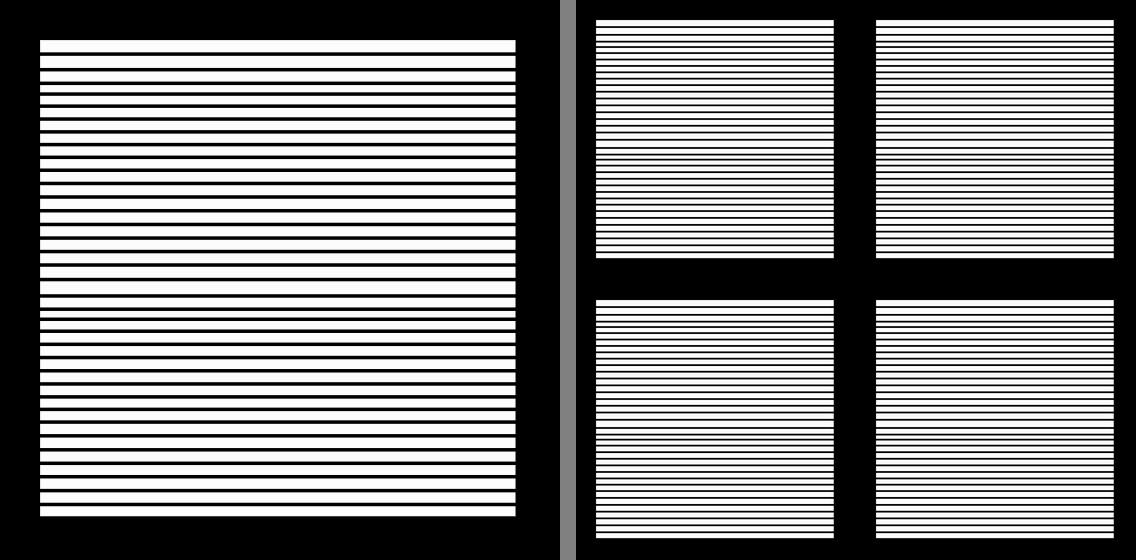
Left: one tile. Right: repeated 2 by 2.
This pattern is drawn by a Shadertoy shader. Its source:

```glsl
const vec3 INK = vec3(0.0);
const vec3 PAPER = vec3(0.99);
const vec2 PANEL_MIN = vec2(0.0716, 0.0781);
const vec2 PANEL_MAX = vec2(0.9206, 0.9284);
const float STRIPES = 36.0;
const float LINE_WIDTH = 0.00625;

// Each swell shifts nearby lines: centre (row), shift (rows), spread (rows)
const int SWELL_COUNT = 5;
const vec3 SWELLS[SWELL_COUNT] = vec3[](
    vec3(2.6, 0.30, 1.25),
    vec3(10.5, -0.165, 3.5),
    vec3(19.5, 0.40, 1.3),
    vec3(29.0, -0.12, 1.6),
    vec3(35.0, 0.11, 1.3)
);

// Uneven spacing: a row index moved by the sum of the swells
float lineRow(float row) {
    float shifted = row;
    for (int i = 0; i < SWELL_COUNT; i++) {
        float d = (row - SWELLS[i].x) / SWELLS[i].z;
        shifted += SWELLS[i].y * exp(-d * d);
    }
    return shifted;
}

// Share of a pixel inside a shape, from its signed distance
float coverage(float dist, float pixel) {
    return clamp(0.5 - dist / pixel, 0.0, 1.0);
}

float boxDistance(vec2 p, vec2 halfSize) {
    vec2 d = abs(p) - halfSize;
    return length(max(d, 0.0)) + min(max(d.x, d.y), 0.0);
}

void mainImage(out vec4 fragColor, in vec2 fragCoord) {
    vec2 uv = fragCoord / iResolution.xy;
    float pixel = 1.0 / min(iResolution.x, iResolution.y);

    // Pale panel inside a dark border, which also closes the tile
    vec2 centre = 0.5 * (PANEL_MIN + PANEL_MAX);
    vec2 halfSize = 0.5 * (PANEL_MAX - PANEL_MIN);
    float panel = coverage(boxDistance(uv - centre, halfSize), pixel);

    // Dividing lines, counted downward from the top of the panel
    float pitch = 2.0 * halfSize.y / STRIPES;
    float row = (PANEL_MAX.y - uv.y) / pitch;
    float nearest = floor(row + 0.5);
    float ink = 0.0;
    for (float k = -1.0; k <= 1.0; k++) {
        float index = clamp(nearest + k, 1.0, STRIPES - 1.0);
        float dist = abs(row - lineRow(index)) * pitch - 0.5 * LINE_WIDTH;
        ink = max(ink, coverage(dist, pixel));
    }

    fragColor = vec4(mix(INK, PAPER, panel * (1.0 - ink)), 1.0);
}
```
